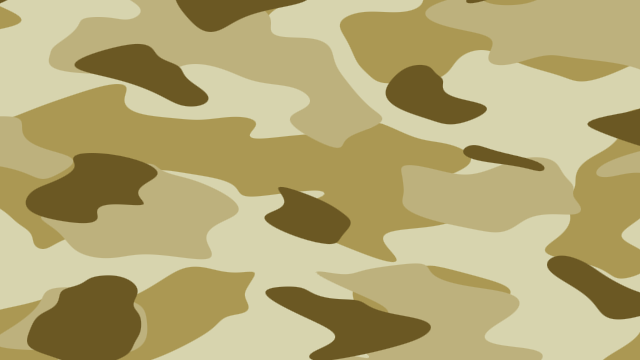
Give the GLSL for this pattern, as a Shadertoy shader.

```glsl
// Desert camouflage: flat ochre, tan and dark brown patches on a pale sand ground.

const float PI = 3.14159;

float hash(float n) {
    return fract(sin(n * 12.9898 + 4.1) * 43758.5453);
}

// Area-preserving shears: they pull horizontal fingers and ripple the outlines.
vec2 bendOutline(vec2 p, float seed) {
    float reach = 0.05 + 0.03 * sin(4.3 * p.x + 5.7 * p.y + seed);
    p.x += reach * sin(34.0 * p.y + 1.8 * sin(5.0 * p.x + seed) + 2.3 * seed);
    p.y += 0.022 * sin(17.0 * p.x + 1.5 * sin(7.0 * p.y - seed) + 1.7 * seed);
    p.x += 0.012 * sin(47.0 * p.y + 11.0 * p.x + 3.1 * seed);
    return p;
}

// Layered sines in all directions, scaled to unit variance.
// size is the main wavelength along each axis, slope the downhill tilt.
float patchField(vec2 p, vec2 size, float slope, float seed) {
    const int WAVES = 18;
    p = bendOutline(p, seed);
    p.y += slope * p.x;
    float sum = 0.0, power = 0.0;
    for (int i = 0; i < WAVES; i++) {
        float id = float(i) + 37.0 * seed;
        float angle = PI * (float(i) + hash(id)) / float(WAVES);
        float pitch = mix(0.8, 1.8, pow(hash(id + 0.31), 1.5));
        float amplitude = pow(pitch, -1.5);
        vec2 wave = 2.0 * PI * pitch * vec2(cos(angle), sin(angle)) / size;
        sum += amplitude * sin(dot(wave, p) + 2.0 * PI * hash(id + 0.67));
        power += 0.5 * amplitude * amplitude;
    }
    return sum * inversesqrt(power);
}

// Coverage of the region above a level, with an edge about one pixel wide.
float patchMask(float field, float level) {
    return clamp(0.5 + (field - level) / max(fwidth(field), 1e-5), 0.0, 1.0);
}

void mainImage(out vec4 fragColor, in vec2 fragCoord) {
    vec2 p = fragCoord / iResolution.y;

    const vec3 SAND  = vec3(0.843, 0.832, 0.682);
    const vec3 OCHRE = vec3(0.670, 0.597, 0.325);
    const vec3 TAN   = vec3(0.743, 0.694, 0.490);
    const vec3 BROWN = vec3(0.420, 0.345, 0.137);

    float ochre = patchField(p, vec2(0.74, 0.39), -0.10, 1.0);
    float tan_  = patchField(p, vec2(0.76, 0.34), 0.10, 2.0);
    float brown = patchField(p, vec2(0.66, 0.31), 0.18, 3.0);

    // Levels are near normal quantiles, so each sets the share of its layer.
    vec3 color = SAND;
    color = mix(color, OCHRE, patchMask(ochre, 0.28));
    color = mix(color, TAN, patchMask(tan_, 0.60));
    color = mix(color, BROWN, patchMask(brown, 1.0));

    fragColor = vec4(color, 1.0);
}
```
